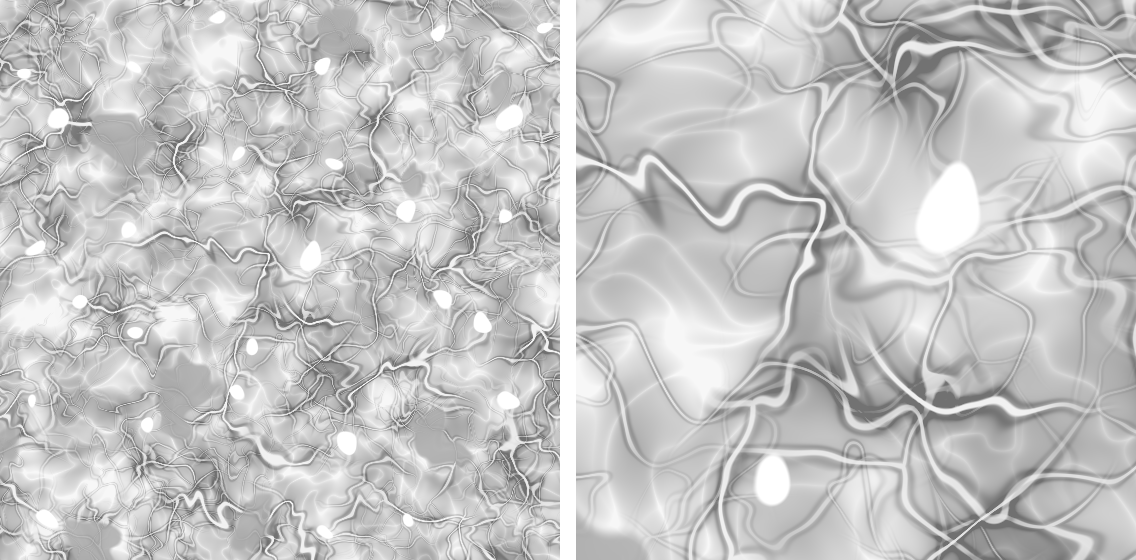
Left, the full canvas; right, a detail of the centre.
Give the GLSL for this texture, as a three.js fragment shader.

```glsl
varying vec2 vUv;

const float CLOUD_GREY = 0.8;
const float PATCH_GREY = 0.67;
const float VEIN_LIGHT = 0.95;

float hash(vec2 p) {
  return fract(sin(dot(p, vec2(127.1, 311.7))) * 43758.5);
}

vec2 hash2(vec2 p) {
  return vec2(hash(p), hash(p + vec2(37.2, 91.7)));
}

float cornerSlope(vec2 cell, vec2 offset) {
  float angle = 6.2832 * hash(cell);
  return dot(vec2(cos(angle), sin(angle)), offset);
}

// Gradient noise, centred on zero
float noise(vec2 p) {
  vec2 i = floor(p);
  vec2 f = p - i;
  vec2 u = f * f * f * (f * (f * 6.0 - 15.0) + 10.0);
  vec2 e = vec2(1.0, 0.0);
  float low = mix(cornerSlope(i, f), cornerSlope(i + e, f - e), u.x);
  float high = mix(cornerSlope(i + e.yx, f - e.yx), cornerSlope(i + 1.0, f - 1.0), u.x);
  return mix(low, high, u.y);
}

vec2 warp(vec2 p, float scale, float amount) {
  vec2 s = p * scale;
  return p + amount * vec2(noise(s), noise(s + vec2(31.7, 12.3)));
}

// Pale filament along the zero line of the noise
float wisp(vec2 p, float sharpness) {
  return exp(-sharpness * abs(noise(p)));
}

// Distance to the nearest border between jittered cells
float crackDistance(vec2 p) {
  vec2 cell = floor(p);
  vec2 f = p - cell;
  vec2 nearestCell = vec2(0.0);
  vec2 nearest = vec2(8.0);
  for (int y = -1; y <= 1; y++) {
    for (int x = -1; x <= 1; x++) {
      vec2 g = vec2(float(x), float(y));
      vec2 r = g + hash2(cell + g) - f;
      if (dot(r, r) < dot(nearest, nearest)) {
        nearest = r;
        nearestCell = g;
      }
    }
  }
  float d = 8.0;
  for (int y = -2; y <= 2; y++) {
    for (int x = -2; x <= 2; x++) {
      vec2 g = nearestCell + vec2(float(x), float(y));
      vec2 r = g + hash2(cell + g) - f;
      vec2 gap = r - nearest;
      if (dot(gap, gap) > 0.0001) d = min(d, dot(0.5 * (nearest + r), normalize(gap)));
    }
  }
  return d;
}

// Approximate distance to the zero line of the noise
float curveDistance(vec2 p) {
  vec2 e = vec2(0.02, 0.0);
  float n = noise(p);
  vec2 slope = vec2(noise(p + e) - n, noise(p + e.yx) - n) / e.x;
  return abs(n) / max(length(slope), 0.5);
}

// Light core, dark flanks and a soft shadow, tapering with strength
float drawVein(float shade, float d, float width, float strength) {
  float t = d / (width * mix(0.55, 1.0, strength));
  float core = 1.0 - smoothstep(0.45, 1.15, t);
  float flank = exp(-1.0 * (t - 2.0) * (t - 2.0));
  float shadow = exp(-0.17 * t);
  shade -= strength * (0.12 * shadow + 0.17 * flank);
  return mix(shade, VEIN_LIGHT, core * strength);
}

// Signed distance to scattered oval spots, in cell units
float spotDistance(vec2 p, float density) {
  vec2 cell = floor(p);
  float d = 8.0;
  for (int y = -1; y <= 1; y++) {
    for (int x = -1; x <= 1; x++) {
      vec2 id = cell + vec2(float(x), float(y));
      vec2 r = p - id - 0.15 - 0.7 * hash2(id + 5.3);
      float angle = 6.2832 * hash(id + 8.1);
      float size = hash(id + 2.7);
      float stretch = mix(1.0, 1.7, hash(id + 4.9));
      vec2 axis = vec2(cos(angle), sin(angle));
      vec2 oval = vec2(dot(r, axis) / stretch, dot(r, vec2(-axis.y, axis.x)));
      float spot = length(oval) - mix(0.05, 0.13, size * size);
      if (hash(id + 17.4) < density) d = min(d, spot);
    }
  }
  return d;
}

void main() {
  vec2 p = vUv;
  vec2 q = warp(warp(p, 8.0, 0.05), 24.0, 0.02);

  // Cloudy ground with soft pale wisps
  float shade = CLOUD_GREY + 0.13 * noise(q * 6.0) + 0.26 * noise(p * 13.0 + 3.7);
  shade += 0.1 * noise(q * 24.0 + 9.1);
  shade += 0.1 * wisp(q * 11.0 + 21.3, 13.0) + 0.11 * wisp(q * 20.0 + 43.9, 13.0);

  // Flat grey patches
  float patchMask = smoothstep(0.36, 0.42, noise(q * 7.0 + 61.2));
  shade = mix(shade, PATCH_GREY, 0.85 * patchMask);

  // Veins from fine to coarse, each layer fading in and out
  for (int i = 0; i < 4; i++) {
    float layer = float(i);
    float seed = 13.7 * layer + 5.1;
    float scale = 15.0 - 3.2 * layer;
    float width = 0.0016 + 0.0004 * layer;
    vec2 v = warp(warp(p + seed, 9.0, 0.05), 27.0, 0.026);
    float crackFade = smoothstep(-0.08, 0.28, noise(p * 6.0 + seed));
    float curveFade = smoothstep(-0.08, 0.28, noise(p * 5.0 - seed));
    float calm = (0.6 + 0.13 * layer) * (1.0 - 0.8 * patchMask);
    shade = drawVein(shade, crackDistance(v * scale) / scale, width, crackFade * calm);
    shade = drawVein(shade, curveDistance(v * scale) / scale, width, curveFade * calm);
  }
  shade = clamp(shade, 0.44, 0.97);

  // White spots with a faint glow
  float spot = spotDistance(warp(p, 22.0, 0.014) * 6.0, 0.68) / 6.0;
  shade = mix(shade, 0.9, 0.3 * exp(-70.0 * max(spot, 0.0)));
  shade = mix(shade, 1.0, 1.0 - smoothstep(-0.0015, 0.0015, spot));

  gl_FragColor = vec4(vec3(shade), 1.0);
}
```
